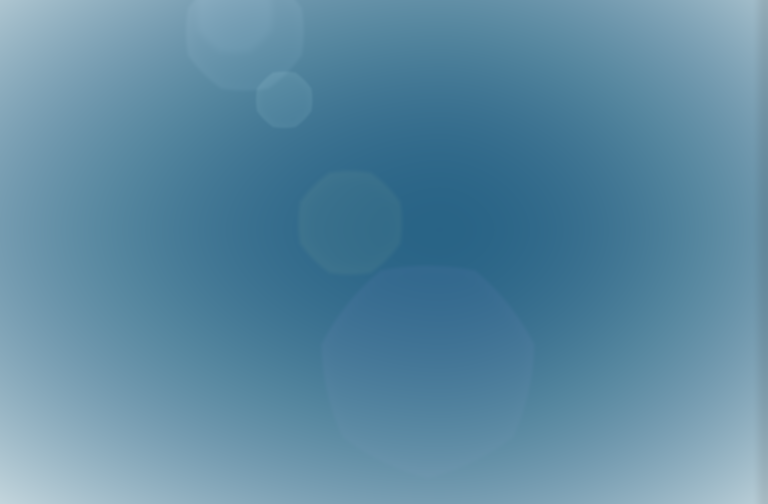
Give the GLSL for this background, as a Shadertoy shader.

```glsl
#define DEEP_BLUE vec3(0.160, 0.390, 0.525)
#define PALE_MIST vec3(0.730, 0.810, 0.845)
#define GLOW_CENTER vec2(0.573, 0.544)
#define REACH_LEFT_RIGHT vec2(0.52, 0.47)
#define REACH_LOW_HIGH vec2(0.54, 0.39)
#define FALLOFF 1.8
#define EDGE_SHADE 0.10
#define ROUNDNESS 0.45

const float TAU = 6.2831853;

// Distance to a regular polygon with a flat top, softened towards a circle
float apertureDistance(vec2 p, float radius, float sides) {
    float sector = TAU / sides;
    float angle = atan(p.x, p.y);
    float folded = angle - sector * floor(angle / sector + 0.5);
    float polygon = length(p) * cos(folded);
    return mix(polygon, length(p), ROUNDNESS) - radius;
}

// Faint translucent disc with a slightly brighter rim
float flare(vec2 p, float radius, float sides, float softness) {
    float d = apertureDistance(p, radius, sides);
    float body = 1.0 - smoothstep(-softness, softness, d);
    float rim = exp(-pow((d + softness) / (2.0 * softness), 2.0));
    return body * (0.9 + 0.2 * rim);
}

// Amount of pale haze, growing separately towards each border
float haze(vec2 uv) {
    vec2 offset = uv - GLOW_CENTER;
    vec2 span = mix(GLOW_CENTER, 1.0 - GLOW_CENTER, step(0.0, offset));
    vec2 reach = vec2(offset.x < 0.0 ? REACH_LEFT_RIGHT.x : REACH_LEFT_RIGHT.y,
                      offset.y < 0.0 ? REACH_LOW_HIGH.x : REACH_LOW_HIGH.y);
    return dot(reach, pow(abs(offset) / span, vec2(FALLOFF)));
}

void mainImage(out vec4 fragColor, in vec2 fragCoord) {
    vec2 uv = fragCoord / iResolution.xy;
    vec2 p = (fragCoord - 0.5 * iResolution.xy) / iResolution.y;

    // Vignette with a touch of green in its middle tones
    float mist = haze(uv);
    vec3 color = mix(DEEP_BLUE, PALE_MIST, mist);
    color.g += 0.008 * exp(-pow((mist - 0.3) / 0.15, 2.0));

    // Lens flares along the diagonal
    float largeFade = mix(0.4, 1.0, smoothstep(-0.45, -0.1, p.y));
    color += vec3(0.030, 0.012, 0.025) * largeFade
           * flare(p - vec2(0.087, -0.232), 0.205, 7.0, 0.006);
    color += vec3(0.038, 0.030, 0.008) * flare(p - vec2(-0.067, 0.058), 0.103, 8.0, 0.007);
    color += vec3(0.045, 0.042, 0.034) * flare(p - vec2(-0.198, 0.302), 0.056, 8.0, 0.004);
    color += vec3(0.028, 0.024, 0.024) * flare(p - vec2(-0.276, 0.437), 0.117, 8.0, 0.006);
    color += vec3(0.020, 0.018, 0.018) * flare(p - vec2(-0.296, 0.470), 0.075, 8.0, 0.012);

    // Thin shaded strip on the right border
    color *= 1.0 - EDGE_SHADE * smoothstep(0.978, 0.998, uv.x);

    fragColor = vec4(clamp(color, 0.0, 1.0), 1.0);
}
```
